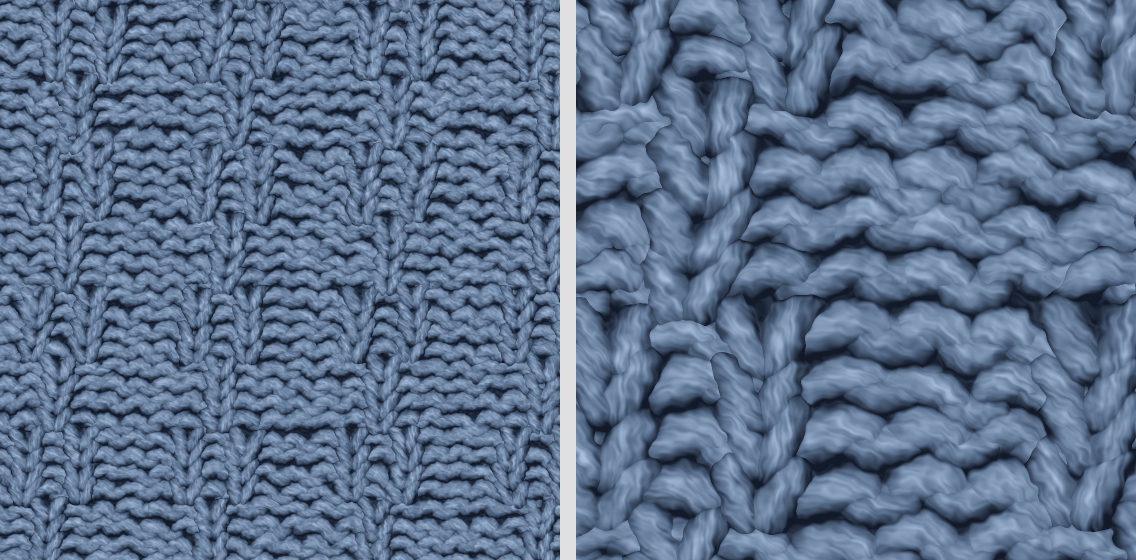
Left: the whole. Right: its middle third, enlarged.
This texture is drawn by a Shadertoy shader. Its source:

```glsl
// Chunky blue knitted fabric: purl ground with staggered single and paired knit ribs.
// Every stitch is two rounded yarn strands in a height field; the highest strand
// wins, and its height, slope and twisted fibres give the shade.

#define REPEAT vec2(0.282, 0.2517)    // size of one pattern repeat on the canvas
#define ORIGIN vec2(0.139, 0.798)     // centre of one single rib
#define LEAN 0.073                    // sideways drift of the ribs
#define FAN 0.014                     // widening of the repeat towards the bottom
#define STITCH_W 1.5                  // stitch width, in row heights
#define RIB_LIFT 0.20                 // how far knit ribs stand out
#define WOBBLE 0.45                   // unevenness of the fabric
#define JITTER 0.14                   // random shift of each stitch
#define FIBRE 0.42                    // contrast of the yarn fibres
#define DARK vec3(0.07, 0.10, 0.16)
#define MID vec3(0.35, 0.44, 0.56)
#define LIGHT vec3(0.65, 0.74, 0.86)

struct Yarn {
    float height;
    float lift;    // part of the height that is due to raising the strand
    vec2 uv;       // position along and across the strand
    float seed;
};

vec2 hash2(vec2 p) {
    p = vec2(dot(p, vec2(127.1, 311.7)), dot(p, vec2(269.5, 183.3)));
    return fract(sin(p) * 43758.5) * 2.0 - 1.0;
}

float gradientNoise(vec2 p) {
    vec2 i = floor(p), f = fract(p);
    vec2 w = f * f * f * (f * (f * 6.0 - 15.0) + 10.0);
    vec2 e = vec2(1, 0);
    float a = dot(hash2(i), f);
    float b = dot(hash2(i + e.xy), f - e.xy);
    float c = dot(hash2(i + e.yx), f - e.yx);
    float d = dot(hash2(i + e.xx), f - e.xx);
    return mix(mix(a, b, w.x), mix(c, d, w.x), w.y);
}

Yarn strand(vec2 uv, vec2 halfSize, float lift, float seed) {
    vec2 q = uv / halfSize;
    q *= q;
    return Yarn(lift + 0.45 * (1.0 - q.x * q.x - q.y), lift, uv, seed);
}

void keepHigher(inout Yarn top, Yarn y) { if (y.height > top.height) top = y; }

// One slanted leg of a knit V
Yarn knitLeg(vec2 d, float side, float seed) {
    vec2 axis = normalize(vec2(side * 0.45, 1.0));
    d.x -= side * 0.44;
    vec2 uv = vec2(dot(d, axis), d.x * axis.y - d.y * axis.x);
    return strand(uv, vec2(0.92, 0.42), RIB_LIFT + 0.04 * sin(seed * 9.0 + side), seed + side * 0.3);
}

// Arc of a purl bump: bend is negative for the head, positive for the foot
Yarn purlArc(vec2 d, float bend, float lift, float seed) {
    d.y -= bend * d.x * d.x;
    return strand(d, vec2(0.88, 0.47 + 0.05 * sin(seed * 7.0)), lift, seed);
}

// Ribs sit on the repeat axis in one band, one stitch either side in the next
bool isKnit(vec2 cell) {
    float band = mod(floor(cell.y / 4.0), 2.0);
    float fromAxis = abs(mod(cell.x + 3.0, 6.0) - 3.0);
    return abs(fromAxis - band) < 0.5;
}

Yarn fabric(vec2 st) {
    Yarn top = Yarn(0.0, 0.0, st, 0.0);
    vec2 home = floor(st / vec2(STITCH_W, 1.0) + 0.5);
    for (int j = -1; j <= 1; j++)
    for (int i = -1; i <= 1; i++) {
        vec2 cell = home + vec2(i, j);
        vec2 shift = hash2(cell);
        float seed = shift.x + shift.y * 3.0;
        vec2 d = st - cell * vec2(STITCH_W, 1.0) - shift * JITTER;
        if (isKnit(cell)) {
            keepHigher(top, knitLeg(d, -1.0, seed));
            keepHigher(top, knitLeg(d, 1.0, seed));
        } else {
            // The bump that closes the top of a rib is raised with it
            float lift = isKnit(cell - vec2(0.0, 1.0)) ? 0.14 : 0.0;
            d.y -= 0.22 * shift.y * d.x;
            keepHigher(top, purlArc(d - vec2(0.0, 0.18), -0.48, lift, seed));
            keepHigher(top, purlArc(d - vec2(0.75, -0.2), 0.4, -0.05, seed + 0.5));
        }
    }
    return top;
}

// Canvas position to fabric position, in row heights
vec2 toFabric(vec2 p) {
    float below = ORIGIN.y - p.y;
    float x = (p.x - ORIGIN.x + LEAN * below) / (REPEAT.x + FAN * below);
    vec2 st = vec2(x * 6.0 * STITCH_W, 1.5 - below / REPEAT.y * 8.0);
    vec2 bend = vec2(gradientNoise(st * 0.4), gradientNoise(st * 0.4 + 47.0));
    vec2 fray = vec2(gradientNoise(st * 3.5 + 5.0), gradientNoise(st * 3.5 + 83.0));
    return st + WOBBLE * bend + 0.13 * fray;
}

vec3 shade(vec2 p) {
    vec2 st = toFabric(p);
    const float STEP = 0.08;
    Yarn yarn = fabric(st);
    float right = fabric(st + vec2(STEP, 0.0)).height;
    float up = fabric(st + vec2(0.0, STEP)).height;
    vec2 slope = clamp((yarn.height - vec2(right, up)) / STEP, -2.0, 2.0);

    // Depth shadow, light from above, then twisted fibres and loose fuzz
    float exposure = max(yarn.height - 1.1 * max(yarn.lift, 0.0), 0.0);
    float tone = 0.07 + 1.5 * exposure + dot(slope, vec2(-0.03, 0.09));
    vec2 twist = vec2(yarn.uv.x * 1.6, yarn.uv.y * 5.5 + yarn.uv.x * 2.4) + yarn.seed * 17.0;
    float fibres = gradientNoise(twist) + 0.7 * gradientNoise(twist * 2.1 + 9.0);
    float fuzz = gradientNoise(st * 6.0) + 0.7 * gradientNoise(st * 0.7 + 21.0);
    tone += FIBRE * fibres * (0.35 + yarn.height) + 0.13 * fuzz;
    tone = clamp(tone, 0.0, 1.0) * 2.0;
    return mix(mix(DARK, MID, min(tone, 1.0)), LIGHT, max(tone - 1.0, 0.0));
}

void mainImage(out vec4 fragColor, in vec2 fragCoord) {
    vec3 sum = vec3(0.0);
    for (int k = 0; k < 4; k++) {
        vec2 offset = vec2(k % 2, k / 2) * 0.5 - 0.25;
        sum += shade((fragCoord + offset) / iResolution.xy);
    }
    fragColor = vec4(sum / 4.0, 1.0);
}
```
